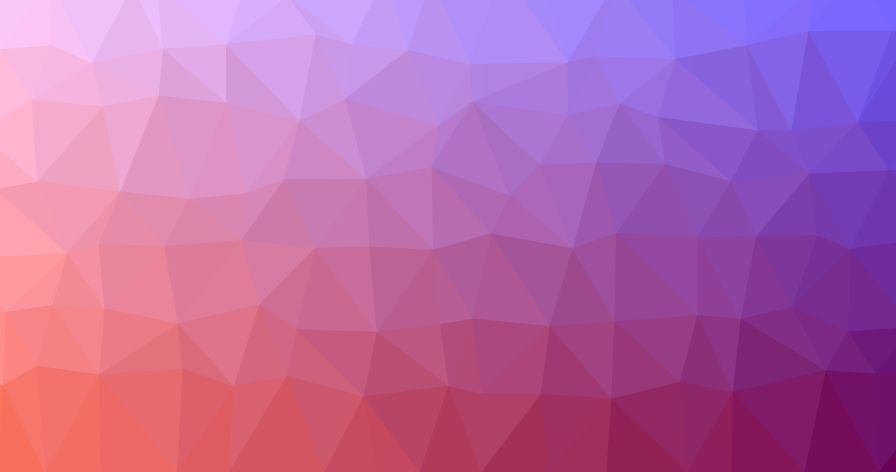
Give the GLSL for this background, as a WebGL 1 fragment shader.

```glsl
precision highp float;

uniform vec2 u_resolution;

#define GRID vec2(14.2, 7.04)
#define GRID_SHIFT vec2(0.22, -0.34)
#define JITTER vec2(0.72, 0.56)
#define SHADE_VARIATION 0.018
#define TOP_LEFT vec3(1.0, 0.80, 0.98)
#define TOP_RIGHT vec3(0.44, 0.38, 1.0)
#define BOTTOM_LEFT vec3(1.0, 0.44, 0.35)
#define BOTTOM_RIGHT vec3(0.42, 0.0, 0.30)

vec2 hash22(vec2 p) {
    vec3 q = fract(vec3(p.xyx) * vec3(0.1031, 0.1030, 0.0973));
    q += dot(q, q.yzx + 33.33);
    return fract((q.xx + q.yz) * q.zy);
}

// Four-corner colour blend, sampled in grid space
vec3 gradient(vec2 gridPos) {
    vec2 uv = clamp((gridPos - GRID_SHIFT) / GRID, 0.0, 1.0);
    vec3 bottom = mix(BOTTOM_LEFT, BOTTOM_RIGHT, uv.x);
    vec3 top = mix(TOP_LEFT, TOP_RIGHT, uv.x);
    return mix(bottom, top, uv.y);
}

// Scattered mesh vertex; the lowest row rests on the canvas edge
vec2 meshVertex(vec2 id) {
    vec2 v = id + (hash22(id + 17.0) - 0.5) * JITTER;
    if (id.y < 0.5) v.y = id.y + GRID_SHIFT.y;
    return v;
}

// Signed distance to an edge, positive on its left
float edgeDistance(vec2 p, vec2 a, vec2 b) {
    vec2 e = b - a;
    return dot(p - a, vec2(-e.y, e.x)) / length(e);
}

// Flat facet colour in rgb, multiplied by the coverage kept in alpha
vec4 facet(vec2 p, vec2 a, vec2 b, vec2 c, float pixel) {
    float inside = min(edgeDistance(p, a, b),
                       min(edgeDistance(p, b, c), edgeDistance(p, c, a)));
    float coverage = clamp(0.5 + inside / pixel, 0.0, 1.0);
    vec2 centre = (a + b + c) / 3.0;
    float shade = (hash22(floor(centre * 40.0)).x - 0.5) * 2.0 * SHADE_VARIATION;
    return vec4(gradient(centre) + shade, 1.0) * coverage;
}

void main() {
    vec2 p = gl_FragCoord.xy / u_resolution * GRID + GRID_SHIFT;
    float pixel = GRID.y / u_resolution.y;
    vec2 cell = floor(p);

    // The plain gradient fills any gap left between facets
    vec4 sum = vec4(gradient(p), 1.0) * 0.001;

    // Split each nearby quad along its shorter diagonal
    for (int y = -1; y <= 1; y++) {
        for (int x = -1; x <= 1; x++) {
            vec2 id = cell + vec2(float(x), float(y));
            vec2 a = meshVertex(id);
            vec2 b = meshVertex(id + vec2(1.0, 0.0));
            vec2 c = meshVertex(id + vec2(1.0, 1.0));
            vec2 d = meshVertex(id + vec2(0.0, 1.0));
            if (distance(a, c) < distance(b, d)) {
                sum += facet(p, a, b, c, pixel) + facet(p, a, c, d, pixel);
            } else {
                sum += facet(p, a, b, d, pixel) + facet(p, b, c, d, pixel);
            }
        }
    }

    gl_FragColor = vec4(sum.rgb / sum.a, 1.0);
}
```
